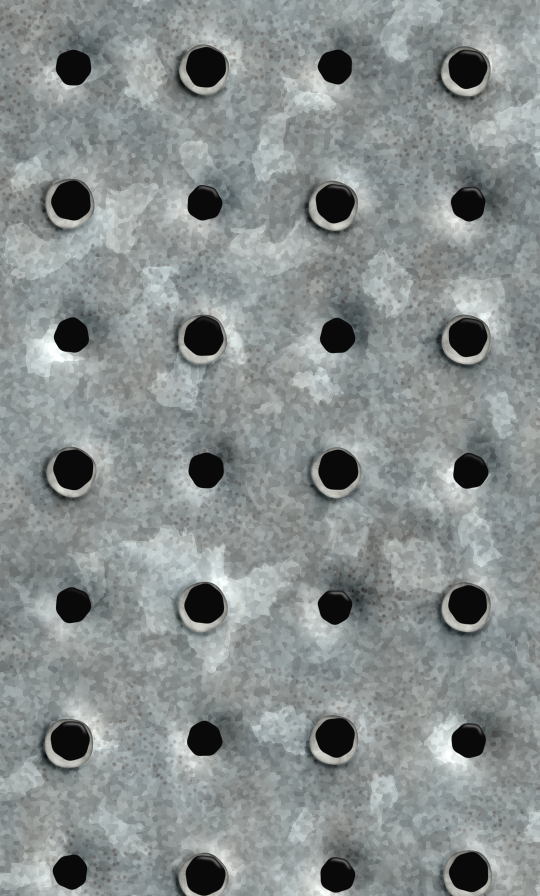
Reproduce this pattern procedurally as a Shadertoy shader.

```glsl
float hash(vec2 p) {
    return fract(sin(dot(p, vec2(127.1, 311.7))) * 43758.5);
}

float bell(float x) {
    return exp(-x * x);
}

// Layered, folded sines, roughly -1..1
float waves(vec2 p) {
    float sum = 0.0, amp = 0.5;
    for (int i = 0; i < 5; i++) {
        p = mat2(0.8, 0.6, -0.6, 0.8) * p * 1.7 + vec2(1.3, 2.1);
        p += 0.6 * sin(p.yx * 1.1);
        sum += amp * sin(p.x) * sin(p.y + 0.7);
        amp *= 0.65;
    }
    return sum;
}

// Cellular noise: x = soft-edged cell tone, y = distance to nearest seed
vec2 cells(vec2 p) {
    vec2 base = floor(p);
    float tone = 0.0, total = 0.0, nearest = 2.0;
    for (int y = -1; y <= 1; y++)
    for (int x = -1; x <= 1; x++) {
        vec2 c = base + vec2(x, y);
        float d = distance(p, c + vec2(hash(c), hash(c + 17.3)));
        float w = exp(-24.0 * d);
        tone += w * hash(c + 41.7);
        total += w;
        nearest = min(nearest, d);
    }
    return vec2(tone / total, nearest);
}

// Galvanised sheet: cloudy zinc, pale spangles, fine pits
vec3 zinc(vec2 p) {
    vec2 warped = p + 0.13 * vec2(waves(p * 3.0), waves(p.yx * 3.0 + 7.0));
    float broad = waves(p * 0.8 + 3.0);
    float spangle = cells(warped * 3.6).x;
    float fleck = cells(warped * 9.0 + 5.0).x;
    vec2 grain = cells(p * 27.0);
    vec2 pit = cells(p * 15.0 + 9.0);
    float pitted = smoothstep(-0.3, 0.5, waves(p * 1.6 + 11.0));

    float tone = 0.575 + 0.07 * broad + 0.07 * (spangle - 0.5);
    tone += 0.09 * (fleck - 0.5) + 0.13 * (grain.x - 0.5);
    tone += 0.10 * smoothstep(0.76, 0.84, spangle + 0.15 * broad);
    float pits = pitted * (1.0 - smoothstep(0.08, 0.32, pit.y)) * step(0.4, grain.x + 0.2);
    vec3 col = tone * vec3(0.965, 1.01, 1.008);
    col -= pits * vec3(0.09, 0.12, 0.13);
    return col + vec3(0.016, 0.0, -0.014) * waves(p * 2.3 + 20.0);
}

void mainImage(out vec4 fragColor, in vec2 fragCoord) {
    // Grid of punched holes, counted from the top left
    vec2 p = vec2(fragCoord.x, iResolution.y - fragCoord.y) / iResolution.x * vec2(4.07, 4.02);
    float edge = 3.0 / iResolution.x;
    vec2 id = floor(p - vec2(0.04, 0.0));
    float raised = mod(id.x + id.y, 2.0);
    float seed = hash(id + 3.1), seed2 = hash(id + 8.7);
    vec2 d = p - id - vec2(0.54, 0.503) - 0.03 * (vec2(seed, seed2) - 0.5);
    float r = length(d);
    vec2 dir = d / max(r, 0.001);
    float angle = atan(d.y, d.x);

    vec3 col = zinc(p);

    // Bumps catch the upper right light, dimples the lower left
    float side = dot(dir, vec2(0.75, -0.66)) * mix(-1.0, 1.0, raised);
    float slope = bell((r - 0.17) / 0.13) * (0.8 + 0.4 * seed2);
    float rough = 0.85 + 0.3 * waves(p * 7.0);
    col += slope * rough * (0.27 * max(side, 0.0) - 0.23 * max(-side, 0.0)) * vec3(1.02, 1.0, 0.97);

    // Burred collar around raised holes
    vec2 rimOffset = d - vec2(-0.012, 0.02);
    float rimRadius = length(rimOffset) + 0.004 * sin(angle * 4.0 + seed * 6.3);
    float lit = 0.5 + 0.5 * dot(dir, vec2(-0.3, 0.95));
    float rimTone = mix(0.48, 0.76, lit) + 0.12 * waves(p * 13.0);
    rimTone -= 0.2 * smoothstep(0.165, 0.19, rimRadius);
    col -= raised * 0.22 * bell((rimRadius - 0.2) / 0.022) * (0.55 - 0.45 * side);
    float collar = raised * (1.0 - smoothstep(-edge, edge, rimRadius - 0.186));
    col = mix(col, rimTone * vec3(1.0, 1.0, 0.97), collar);

    // Hole with ragged lip and a faintly lit inner wall
    float lip = r + 0.004 * sin(angle * 3.0 + seed * 6.3) + 0.003 * sin(angle * 7.0 + seed2 * 6.3);
    float radius = mix(0.13, 0.148, raised) + 0.006 * (seed - 0.5);
    float glint = bell((lip - radius + 0.018) / 0.012) * smoothstep(0.6, 0.95, dot(dir, vec2(0.35, -0.94)));
    vec3 inside = vec3(0.035) + 0.35 * glint * smoothstep(0.45, 0.9, seed2);
    col = mix(col, inside, 1.0 - smoothstep(-edge, edge, lip - radius));

    fragColor = vec4(clamp(col, 0.0, 1.0), 1.0);
}
```
